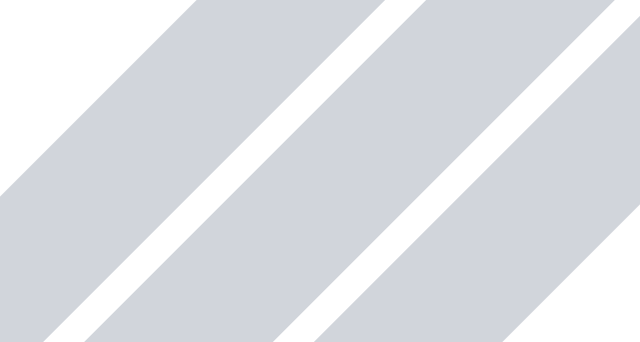
This pattern is drawn by a Shadertoy shader. Its source:

```glsl
// Three broad pale grey diagonal stripes on white, with the corners left empty.
// A 45 degree axis runs from the top left; the nearest stripe index is clamped
// to the stripe count, and a signed distance to that stripe gives smooth edges.

const vec3 PAPER_COLOUR = vec3(1.0);
const vec3 STRIPE_COLOUR = vec3(0.820, 0.837, 0.860);

// Lengths in canvas heights, measured horizontally across the diagonal
const float STRIPE_COUNT = 3.0;
const float STRIPE_PERIOD = 0.6714;
const float STRIPE_WIDTH = 0.5515;
const float FIRST_CENTRE = 0.8505;

// Signed perpendicular distance to the nearest stripe, negative inside
float stripeDistance(vec2 p) {
    float along = p.x + p.y - FIRST_CENTRE;
    float index = clamp(round(along / STRIPE_PERIOD), 0.0, STRIPE_COUNT - 1.0);
    float offset = abs(along - index * STRIPE_PERIOD);
    return (offset - 0.5 * STRIPE_WIDTH) * inversesqrt(2.0);
}

void mainImage(out vec4 fragColor, in vec2 fragCoord) {
    // Origin at the top left, y pointing down
    vec2 p = vec2(fragCoord.x, iResolution.y - fragCoord.y) / iResolution.y;

    // One-pixel edge smoothing
    float coverage = clamp(0.5 - stripeDistance(p) * iResolution.y, 0.0, 1.0);

    fragColor = vec4(mix(PAPER_COLOUR, STRIPE_COLOUR, coverage), 1.0);
}
```
